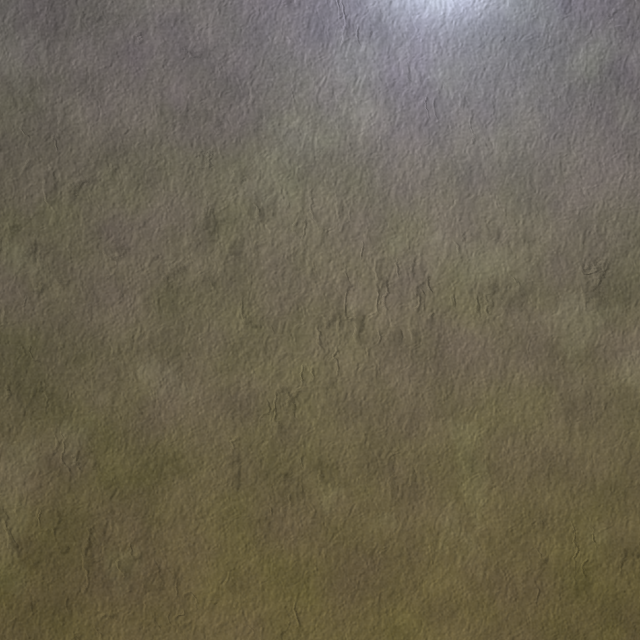
This texture is drawn by a three.js fragment shader. Its source:

```glsl
// Weathered olive-brown plaster wall with fine vertical relief and a cool lamp glow at the top.
varying vec2 vUv;

float hash(vec2 p) {
  return fract(sin(dot(p, vec2(127.1, 311.7))) * 43758.5453);
}

float noise(vec2 p) {
  vec2 i = floor(p);
  vec2 f = fract(p);
  f = f * f * f * (f * (f * 6.0 - 15.0) + 10.0);
  float low = mix(hash(i), hash(i + vec2(1.0, 0.0)), f.x);
  float high = mix(hash(i + vec2(0.0, 1.0)), hash(i + vec2(1.0, 1.0)), f.x);
  return mix(low, high, f.y);
}

// Each octave is turned to hide the noise lattice.
float fbm(vec2 p) {
  float sum = 0.0;
  float amplitude = 0.5;
  for (int i = 0; i < 5; i++) {
    sum += amplitude * noise(p);
    p = mat2(1.6, 1.2, -1.2, 1.6) * p + 7.3;
    amplitude *= 0.5;
  }
  return sum;
}

// Short, ragged, steep folds, broken up and gathered in scattered patches.
float creases(vec2 p) {
  vec2 warp = vec2(fbm(p * 36.0), fbm(p * 36.0 + 31.0)) - 0.48;
  vec2 q = p + warp * 0.035;
  q.x += 0.12 * sin(p.x * 9.0 + 1.0) * p.y;
  float ridge = abs(2.0 * noise(q * vec2(55.0, 19.0) + 5.0) - 1.0);
  float patches = smoothstep(0.42, 0.66, fbm(p * 7.0 + 17.0));
  float breaks = smoothstep(0.35, 0.75, noise(p * vec2(52.0, 36.0) + 60.0));
  return (1.0 - smoothstep(0.0, 0.38, ridge)) * patches * breaks;
}

// Surface height: trowel grain stretched upward, finer grit and creases.
float height(vec2 p) {
  vec2 q = p + 0.006 * vec2(noise(p * 60.0), noise(p * 60.0 + 9.0));
  float grain = noise(mat2(0.99, 0.1, -0.1, 0.99) * q * vec2(165.0, 85.0));
  float grit = noise(mat2(0.95, 0.3, -0.3, 0.95) * q * vec2(270.0, 190.0));
  float lumps = noise(q * vec2(80.0, 36.0) + 3.0);
  return 0.48 * grain + 0.5 * grit + 0.35 * lumps - 0.8 * creases(p);
}

void main() {
  vec2 p = vUv;

  // Broad wash from warm brown below to grey above.
  vec3 color = mix(vec3(0.39, 0.348, 0.225), vec3(0.425, 0.396, 0.325), smoothstep(0.0, 0.65, p.y));
  color = mix(color, vec3(0.43, 0.41, 0.4), smoothstep(0.5, 1.0, p.y + 0.12 * (p.x - 0.5)));
  color *= 0.9 + 0.12 * smoothstep(0.0, 0.4, p.x);
  color *= 1.0 - 0.06 * smoothstep(0.8, 1.0, p.x);

  // Cloudy stains in lightness and between olive and mauve.
  float stain = fbm(p * vec2(6.0, 7.0) + 2.0) - 0.48;
  float mottling = fbm(p * 22.0 + 40.0) - 0.48;
  float tint = fbm(p * 11.0 + 70.0) - 0.48;
  color *= 1.0 + 0.17 * stain + 0.2 * mottling;
  color += tint * vec3(0.015, -0.008, 0.055);

  // Pale worn spots.
  float worn = smoothstep(0.6, 0.76, fbm(p * vec2(11.0, 10.0) + 91.0));
  color += worn * vec3(0.028, 0.032, 0.026);

  // Lamp glow: a wide cool haze with a small bright core.
  vec2 fromLamp = (p - vec2(0.69, 1.03)) * vec2(1.0, 1.1);
  float lampDistance = length(fromLamp) * (1.0 + 0.25 * mottling);
  color += vec3(0.1, 0.12, 0.185) * exp(-lampDistance * lampDistance * 14.0);
  float core = length(fromLamp * vec2(1.0, 1.4));
  color += vec3(0.25, 0.28, 0.31) * exp(-core * core * 95.0);

  // Raking side light on the relief.
  vec2 lightStep = vec2(0.0013, -0.0006);
  float slope = height(p - lightStep) - height(p + lightStep);
  color *= 1.0 + 0.3 * clamp(slope, -0.65, 0.5);
  color *= 1.0 - 0.1 * creases(p);

  // Faint dust specks.
  color += 0.035 * (noise(p * 330.0 + 12.0) - 0.5);

  gl_FragColor = vec4(color, 1.0);
}
```
